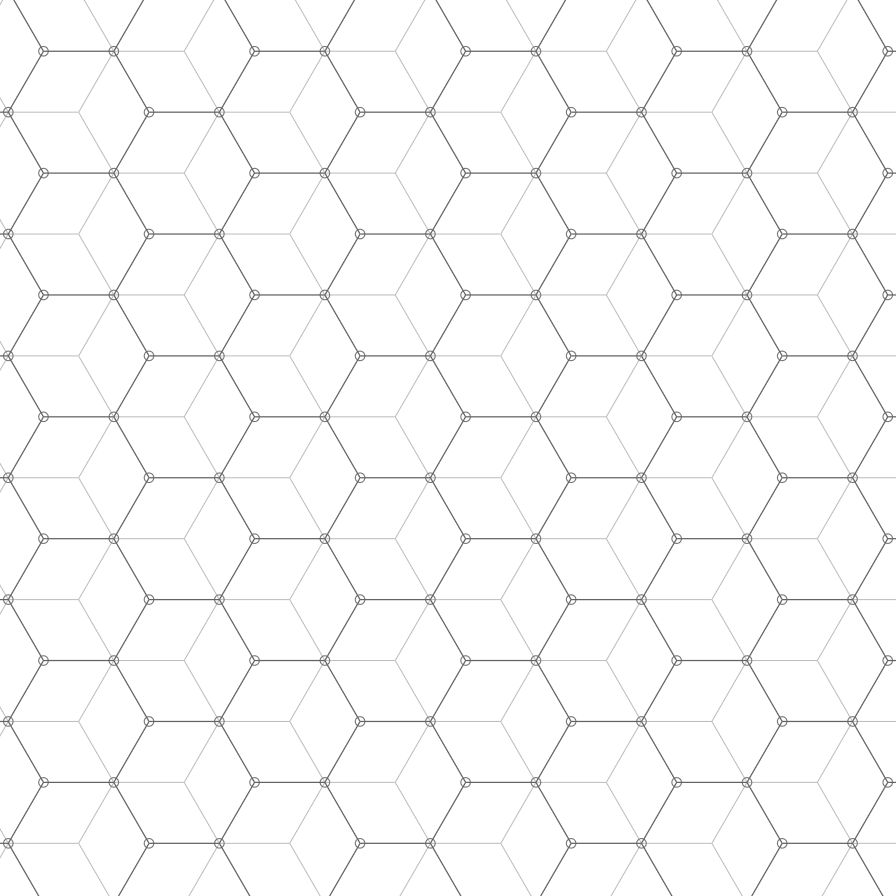
Reproduce this pattern procedurally as a WebGL 1 fragment shader.

```glsl
precision highp float;
// Honeycomb of thin dark outlines, with pale spokes that turn each hexagon
// into a cube and a small open ring on every corner. The plane is folded into
// one hexagon, then drawn with distances and exact pixel coverage.

uniform vec2 u_resolution;

// Lengths are fractions of the canvas height.
#define SIDE 0.07852
#define CENTRE vec2(0.5589, 0.4668)
#define EDGE_WIDTH 0.00140
#define SPOKE_WIDTH 0.00115
#define RING_RADIUS 0.0053
#define RING_WIDTH 0.00125
#define PAPER vec3(1.0)
#define EDGE_COLOUR vec3(0.39)
#define SPOKE_COLOUR vec3(0.74)
#define RING_COLOUR vec3(0.47)

const float SQRT3 = 1.7320508;

// Offset from the centre of the nearest flat-topped hexagon.
vec2 hexLocal(vec2 p) {
  vec2 period = SIDE * vec2(3.0, SQRT3);
  vec2 a = mod(p + 0.5 * period, period) - 0.5 * period;
  vec2 b = mod(p, period) - 0.5 * period;
  return dot(a, a) < dot(b, b) ? a : b;
}

// Distance to the segment from the origin to tip.
float spokeDistance(vec2 p, vec2 tip) {
  float t = clamp(dot(p, tip) / dot(tip, tip), 0.0, 1.0);
  return length(p - tip * t);
}

// Share of a pixel covered by a line at the given distance.
float coverage(float dist, float width, float pixel) {
  float upper = min(dist + 0.5 * width, 0.5 * pixel);
  float lower = max(dist - 0.5 * width, -0.5 * pixel);
  return clamp((upper - lower) / pixel, 0.0, 1.0);
}

void main() {
  float pixel = 1.0 / u_resolution.y;
  vec2 p = hexLocal(gl_FragCoord.xy * pixel - CENTRE);
  vec2 mirrored = vec2(p.x, abs(p.y));
  vec2 quadrant = abs(p);

  vec2 sideCorner = vec2(SIDE, 0.0);
  vec2 topCorner = SIDE * vec2(0.5, 0.5 * SQRT3);

  // Hexagon outline
  float reach = max(quadrant.y, 0.5 * (SQRT3 * quadrant.x + quadrant.y));
  float edge = 0.5 * SQRT3 * SIDE - reach;

  // Three spokes: left, upper right and lower right
  float spoke = min(spokeDistance(mirrored, -sideCorner),
                    spokeDistance(mirrored, topCorner));

  // Rings on the corners
  float corner = min(length(quadrant - sideCorner),
                     length(quadrant - topCorner));
  float ring = abs(corner - RING_RADIUS);

  vec3 colour = PAPER;
  colour = mix(colour, SPOKE_COLOUR, coverage(spoke, SPOKE_WIDTH, pixel));
  colour = mix(colour, RING_COLOUR, coverage(ring, RING_WIDTH, pixel));
  colour = mix(colour, EDGE_COLOUR, coverage(edge, EDGE_WIDTH, pixel));
  gl_FragColor = vec4(colour, 1.0);
}
```
